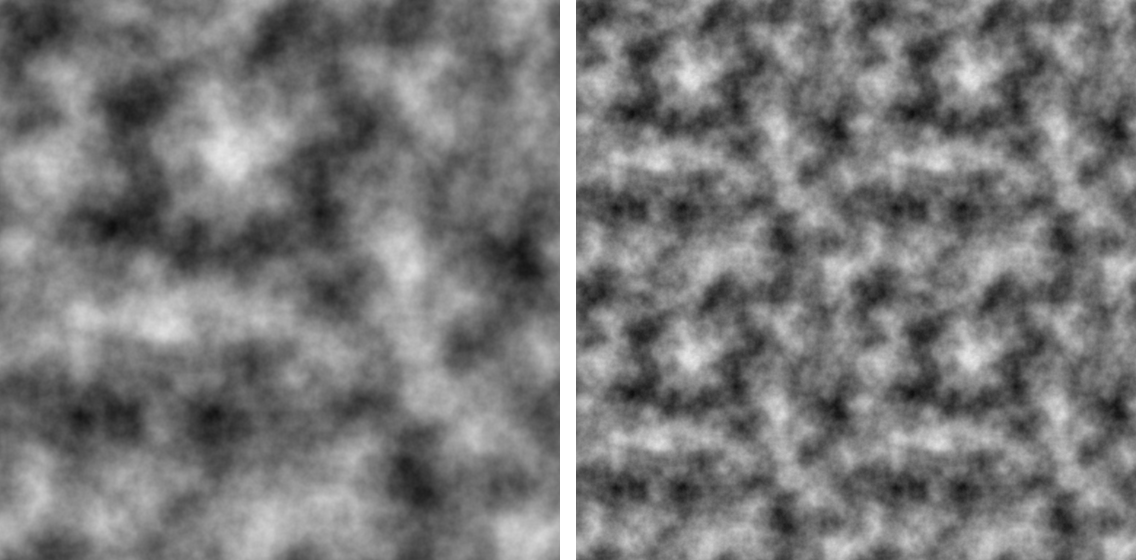
Left: one tile. Right: repeated 2 by 2.
Give the GLSL for this texture, as a Shadertoy shader.

```glsl
// Soft grey cloud texture: seamless fractal gradient noise.

const float BASE_CELLS = 6.0;    // cells of the largest clouds across the canvas
const int   OCTAVES    = 6;
const float GAIN       = 0.5;    // amplitude ratio between octaves
const float MEAN_GREY  = 0.465;
const float CONTRAST   = 0.54;

// Integer hash: scrambles the bits of a lattice cell and a seed.
uint hashCell(uvec2 cell, uint seed) {
    uint h = cell.x * 374761393u + cell.y * 668265263u + seed * 362437u;
    h = (h ^ (h >> 15)) * 739982445u;
    h = (h ^ (h >> 12)) * 695872825u;
    return h ^ (h >> 15);
}

// Unit gradient of a lattice point, wrapped to the period.
vec2 latticeGradient(vec2 point, float period, uint seed) {
    uint h = hashCell(uvec2(mod(point, period)), seed);
    vec2 unit = vec2(float(h & 65535u), float(h >> 16)) / 65535.0;
    return normalize(unit * 2.0 - 1.0);
}

// Contribution of one cell corner to the noise.
float cornerValue(vec2 cell, vec2 local, vec2 corner, float period, uint seed) {
    return dot(latticeGradient(cell + corner, period, seed), local - corner);
}

// Gradient noise that repeats after a whole number of cells.
float tiledNoise(vec2 p, float period, uint seed) {
    vec2 cell = floor(p);
    vec2 local = p - cell;
    vec2 fade = local * local * local * (local * (local * 6.0 - 15.0) + 10.0);
    float bottom = mix(cornerValue(cell, local, vec2(0, 0), period, seed),
                       cornerValue(cell, local, vec2(1, 0), period, seed), fade.x);
    float top = mix(cornerValue(cell, local, vec2(0, 1), period, seed),
                    cornerValue(cell, local, vec2(1, 1), period, seed), fade.x);
    return mix(bottom, top, fade.y);
}

// Sum of octaves, each twice as fine and fainter than the last.
float cloudField(vec2 uv, float cells, float gain) {
    float sum = 0.0;
    float amplitude = 1.0;
    for (int octave = 0; octave < OCTAVES; octave++) {
        sum += amplitude * tiledNoise(uv * cells, cells, uint(octave) + 1u);
        cells *= 2.0;
        amplitude *= gain;
    }
    return sum;
}

void mainImage(out vec4 fragColor, in vec2 fragCoord) {
    vec2 uv = fragCoord / iResolution.xy;
    float grey = MEAN_GREY + CONTRAST * cloudField(uv, BASE_CELLS, GAIN);
    fragColor = vec4(vec3(clamp(grey, 0.0, 1.0)), 1.0);
}
```
